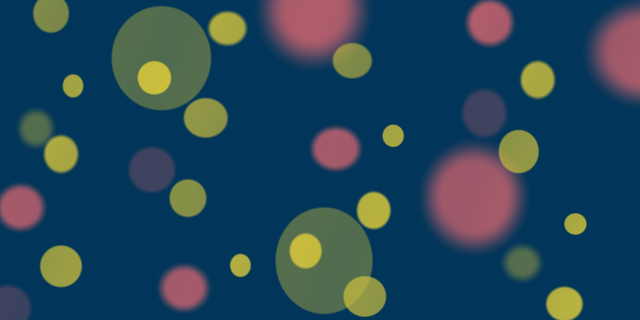
Reproduce this background procedurally as a Shadertoy shader.

```glsl
const vec3 NAVY = vec3(0.004, 0.207, 0.348);
const vec3 YELLOW = vec3(0.80, 0.75, 0.24);
const vec3 PINK = vec3(0.78, 0.385, 0.43);

const vec2 FIRST_PLACE = vec2(0.99, 0.80);
const vec2 PLACE_STEP = vec2(0.75488, 0.56984);
const float JITTER = 0.09;        // random shift of a place, in canvas heights
const float STRETCH = 0.14;       // variation of width against height
const float FADE = 0.12;          // variation of opacity
const float CORE_SHIFT = 0.065;   // distance of a core from its veil centre
const float SHEEN = 0.03;

// One family of lights; radius and blur are in canvas heights.
struct Kind {
    int count;
    float radius;
    float blur;
    float opacity;
    vec3 ink;
};

const Kind CORE = Kind(1, 0.052, 0.004, 0.95, YELLOW);
const int VEIL = 2;
const int KIND_COUNT = 9;
const Kind KINDS[KIND_COUNT] = Kind[KIND_COUNT](
    Kind(3, 0.143, 0.046, 0.83, PINK),     // large glows
    Kind(3, 0.071, 0.012, 0.31, PINK),     // faint mauve spots
    Kind(2, 0.159, 0.003, 0.385, YELLOW),  // large veils
    Kind(4, 0.069, 0.016, 0.82, PINK),     // pink spots
    Kind(2, 0.052, 0.016, 0.40, YELLOW),   // blurred olive spots
    Kind(3, 0.058, 0.004, 0.62, YELLOW),   // olive discs
    Kind(4, 0.065, 0.004, 0.73, YELLOW),   // lime discs
    Kind(5, 0.055, 0.007, 0.83, YELLOW),   // yellow discs
    Kind(4, 0.034, 0.003, 0.86, YELLOW)    // small dots
);

vec2 hash2(float n) {
    vec3 p = fract(vec3(n + 1.0) * vec3(0.1031, 0.1030, 0.0973));
    p += dot(p, p.yzx + 33.33);
    return fract((p.xx + p.yz) * p.zy);
}

// Evenly spread sequence of places, loosened by a random shift.
vec2 lightPlace(int index, float aspect) {
    vec2 place = fract(FIRST_PLACE + float(index) * PLACE_STEP);
    return place * vec2(aspect, 1.0) + JITTER * (hash2(float(index)) - 0.5);
}

float discMask(vec2 offset, float radius, float blur, float squash) {
    vec2 scale = vec2(1.0 + squash, 1.0 - squash);
    float dist = length(offset / scale) - radius;
    float halfEdge = max(blur, 0.75 / iResolution.y);
    return 1.0 - smoothstep(-halfEdge, halfEdge, dist);
}

vec3 addLight(vec3 colour, vec2 offset, Kind kind, float seed) {
    vec2 shape = hash2(seed + 50.0);
    vec2 tone = hash2(seed + 100.0);
    float blur = kind.blur * mix(0.8, 1.3, tone.y);
    float mask = discMask(offset, kind.radius, blur, STRETCH * (shape.x - 0.5));
    float sheen = SHEEN * cos(dot(offset, vec2(22.0, -9.0)) + 6.0 * shape.y);
    float opacity = kind.opacity * (1.0 + FADE * (tone.x - 0.5) - sheen);
    return mix(colour, kind.ink, min(opacity, 1.0) * mask);
}

void mainImage(out vec4 fragColor, in vec2 fragCoord) {
    vec2 point = fragCoord / iResolution.y;
    float aspect = iResolution.x / iResolution.y;
    vec3 colour = NAVY;
    int index = 0;

    for (int k = 0; k < KIND_COUNT; k++) {
        Kind kind = KINDS[k];
        for (int i = 0; i < kind.count; i++) {
            float seed = float(index);
            vec2 offset = point - lightPlace(index, aspect);
            colour = addLight(colour, offset, kind, seed);

            // Each veil carries a bright core off its centre.
            if (k == VEIL) {
                vec2 side = normalize(hash2(seed + 150.0) - 0.5);
                colour = addLight(colour, offset - CORE_SHIFT * side, CORE, seed + 200.0);
            }
            index++;
        }
    }
    fragColor = vec4(colour, 1.0);
}
```
